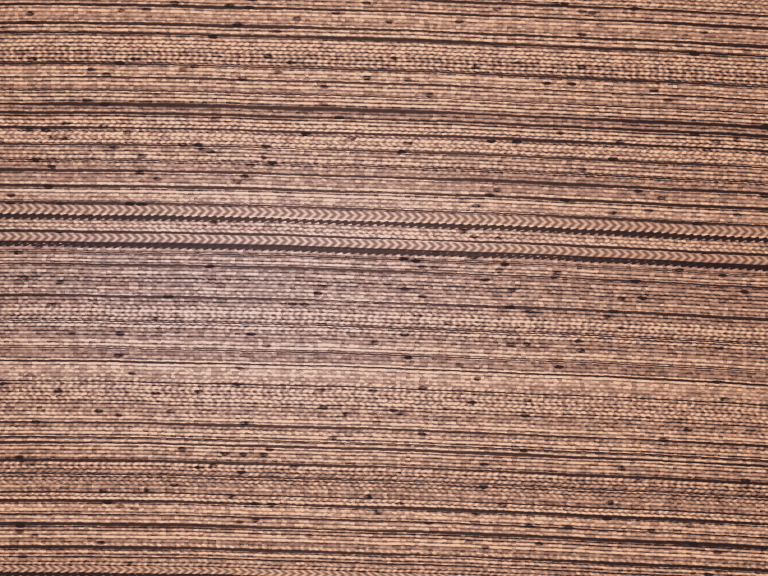
This texture is drawn by a Shadertoy shader. Its source:

```glsl
// Coarse woven cloth: about 150 fine horizontal yarns that sag to the right,
// broken by dark grooves of uneven width and a few rows of braided stitching.
// Tone is summed from small layers, then mapped through a brown colour ramp.

const float TAU = 6.28318;
const float YARN_ROWS = 150.0;
const float GROOVE_ROWS = 42.0;
const vec3 RAMP[6] = vec3[6](
    vec3(0.18, 0.13, 0.14), vec3(0.39, 0.29, 0.26), vec3(0.55, 0.40, 0.35),
    vec3(0.66, 0.51, 0.46), vec3(0.78, 0.61, 0.53), vec3(0.92, 0.78, 0.68));

float hash(vec2 p) {
    return fract(sin(dot(p, vec2(127.1, 311.7))) * 43758.5);
}

// Cellular noise: distance to the nearest seed, and that seed's random value
vec2 cellular(vec2 p) {
    vec2 base = floor(p), best = vec2(9.0, 0.0);
    for (int j = -1; j <= 1; j++)
    for (int i = -1; i <= 1; i++) {
        vec2 cell = base + vec2(i, j);
        vec2 seed = cell + 0.15 + 0.7 * vec2(hash(cell), hash(cell + 57.3));
        float d = distance(p, seed);
        if (d < best.x) best = vec2(d, hash(cell + 19.7));
    }
    return best;
}

// Layered sines, roughly -1 to 1
float waves(float x, float phase) {
    return 0.5 * sin(x + phase) + 0.3 * sin(2.3 * x + 1.7 * phase)
         + 0.2 * sin(5.1 * x + 3.1 * phase);
}

vec3 colourRamp(float tone) {
    vec3 colour = RAMP[0];
    for (int i = 1; i < 6; i++)
        colour = mix(colour, RAMP[i], clamp(tone * 5.0 - float(i - 1), 0.0, 1.0));
    return colour;
}

// Fine yarns: rounded profile, slanted twist, random tone per row
float yarnTone(vec2 p, float rows) {
    float row = floor(p.y * rows), f = fract(p.y * rows);
    float tint = hash(vec2(row, 3.0)), depth = hash(vec2(row, 8.0));
    float slant = mod(row, 2.0) < 1.0 ? 0.45 : -0.45;
    float profile = (sin(f * TAU * 0.5) - 0.64) * mix(0.35, 0.95, depth);
    float stitched = smoothstep(-0.3, 0.6, waves(p.y * 42.0, 1.0));
    float twist = sin(TAU * (p.x * 88.0 + slant * f + tint));
    return profile + 0.34 * (tint - 0.5) + twist * mix(0.04, 0.17, stitched);
}

// Dark gaps between yarns, swelling and thinning along their length
float grooveMask(vec2 p, float rows) {
    float mask = 0.0;
    for (int i = -1; i <= 1; i++) {
        float row = floor(p.y * rows) + float(i);
        float h = hash(vec2(row, 21.0)), size = hash(vec2(row, 34.0));
        float centre = (row + 0.15 + 0.7 * h) / rows;
        float width = mix(0.0007, 0.0036, size * size);
        width *= 0.85 + 0.6 * waves(p.x * 6.0, h * 40.0);
        float ragged = 0.0006 * waves(p.x * 190.0, h * 30.0);
        float edge = abs(p.y - centre + ragged);
        float present = step(0.25, hash(vec2(row, 55.0)));
        mask = max(mask, present * (1.0 - smoothstep(width * 0.5, width * 1.4 + 0.0004, edge)));
    }
    return mask;
}

// Braid of pale chevrons with a ragged dark groove along its lower edge
float addBraid(float tone, vec2 p, float centre, float height) {
    float d = p.y - centre;
    float phase = TAU * (p.x * 70.0 + abs(d) / height * 0.6);
    float body = 1.0 - smoothstep(height * 0.75, height * 1.05, abs(d));
    tone = mix(tone, 0.66 + 0.32 * sin(phase), 0.85 * body);
    float gap = abs(d + height * 1.65 + height * 0.22 * sin(phase));
    float width = height * (0.5 + 0.2 * waves(p.x * 7.0, centre * 60.0));
    return mix(tone, 0.03, 0.95 * (1.0 - smoothstep(width * 0.6, width * 1.3, gap)));
}

vec3 cloth(vec2 p) {
    // Sag of the weave and its small wobble
    vec2 q = p;
    q.y += 0.026 * pow(max(p.x, 0.0), 1.7) + 0.0009 * waves(p.x * 13.0, p.y * 9.0);

    float tone = 0.63 + yarnTone(q, YARN_ROWS);
    vec2 grain = cellular(q * vec2(125.0, 210.0));
    tone += 0.42 * (grain.y - 0.5) - 0.18 * (grain.x - 0.4);
    tone = mix(tone, 0.04, 0.92 * grooveMask(q, GROOVE_ROWS));

    // Scattered dark snags
    vec2 snag = cellular(q * vec2(42.0, 95.0));
    tone -= 0.5 * step(0.95, snag.y) * (1.0 - smoothstep(0.2, 0.45, snag.x));

    tone = addBraid(tone, q, 0.638, 0.0080);
    tone = addBraid(tone, q, 0.589, 0.0078);
    tone = addBraid(tone, q, 0.013, 0.0055);

    // Broad light, cool sheen at left and warmer margins
    float glow = exp(-2.6 * dot(p - vec2(0.55, 0.52), p - vec2(0.55, 0.52)));
    tone += 0.17 * glow - 0.10;
    vec3 colour = colourRamp(tone);
    vec2 sheenOffset = (p - vec2(0.3, 0.5)) * vec2(1.8, 5.0);
    float sheen = exp(-dot(sheenOffset, sheenOffset));
    colour = mix(colour, colour * vec3(0.98, 1.04, 1.13), sheen);
    return colour * mix(vec3(1.0, 0.95, 0.88), vec3(1.01), glow);
}

void mainImage(out vec4 fragColor, in vec2 fragCoord) {
    // Four samples per pixel smooth the fine edges
    vec3 sum = vec3(0.0);
    for (int i = 0; i < 4; i++) {
        vec2 offset = vec2(i % 2, i / 2) * 0.5 - 0.25;
        sum += cloth((fragCoord + offset) / iResolution.y);
    }
    fragColor = vec4(sum * 0.25, 1.0);
}
```
